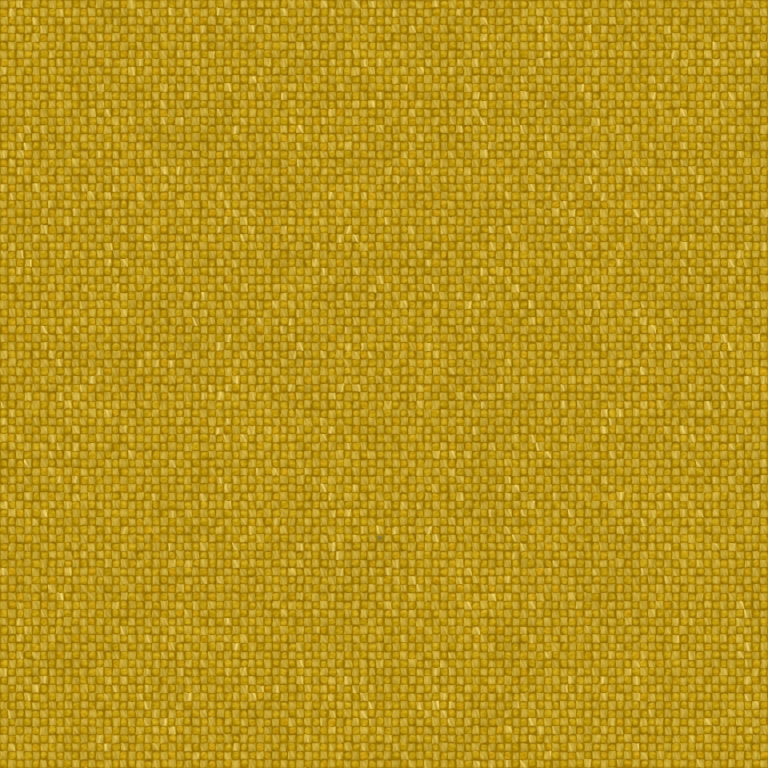
Reproduce this texture procedurally as a three.js fragment shader.

```glsl
// Mustard plain-weave cloth: a checkerboard of pale weft and golden warp floats.
// Floats are jittered rounded boxes that interlock across cell borders; gradient
// noise roughens their outline, twists the fibres and varies the yarn tone.

varying vec2 vUv;

const vec2 THREADS = vec2(96.0, 92.0);       // threads across and down
const vec2 WEFT_HALF = vec2(0.47, 0.48);     // half sizes of floats, in cells
const vec2 WARP_HALF = vec2(0.43, 0.45);
const float WEFT_CORNER = 0.14;
const float WARP_CORNER = 0.34;
const float EDGE = 0.15;                     // softness of float edges
const float JITTER = 0.13;                   // random shift of each float
const float WOBBLE = 0.14;                   // small bends in the threads
const float ROUGH = 0.15;                    // raggedness of float outlines
const float FIBRE = 0.11;                    // strength of fibre streaks
const float BROAD = 0.025;                   // slubs and broad tone changes
const float FLECK_SHARE = 0.0003;            // share of floats with grey lint

const vec3 GAP = vec3(0.60, 0.45, 0.012);
const vec3 WARP_SIDE = vec3(0.69, 0.545, 0.035);
const vec3 WARP_TOP = vec3(0.785, 0.64, 0.085);
const vec3 WEFT_SIDE = vec3(0.735, 0.60, 0.13);
const vec3 WEFT_TOP = vec3(0.785, 0.665, 0.225);
const vec3 GLINT = vec3(0.91, 0.80, 0.40);
const vec3 ORANGE = vec3(0.80, 0.59, 0.04);
const vec3 LINT = vec3(0.46, 0.43, 0.25);

float hash(vec2 p) {
  vec3 a = fract(vec3(p.xyx) * 0.1031);
  a += dot(a, a.yzx + 33.33);
  return fract((a.x + a.y) * a.z);
}

float corner(vec2 cell, vec2 f, vec2 o) {
  float angle = 6.28318 * hash(cell + o);
  return dot(vec2(cos(angle), sin(angle)), f - o);
}

// Gradient noise, roughly -0.7 to 0.7
float noise(vec2 p) {
  vec2 i = floor(p);
  vec2 f = fract(p);
  vec2 u = f * f * f * (f * (f * 6.0 - 15.0) + 10.0);
  vec2 x = vec2(1.0, 0.0);
  return mix(mix(corner(i, f, x.yy), corner(i, f, x.xy), u.x),
             mix(corner(i, f, x.yx), corner(i, f, x.xx), u.x), u.y);
}

float roundBox(vec2 p, vec2 halfSize, float radius) {
  vec2 d = abs(p) - halfSize + radius;
  return length(max(d, 0.0)) + min(max(d.x, d.y), 0.0) - radius;
}

void main() {
  // Straight thread grid with small local bends
  vec2 p = vUv * THREADS;
  vec2 w = p + WOBBLE * vec2(noise(p * vec2(0.9, 0.5) + 17.0),
                             noise(p * vec2(0.5, 0.9) + 71.0));

  // Nearest float among the cell and its neighbours
  float dist = 9.0;
  vec2 cell = vec2(0.0);
  vec2 q = vec2(0.0);
  vec2 halfSize = vec2(0.5);
  for (int j = -1; j <= 1; j++) {
    for (int i = -1; i <= 1; i++) {
      vec2 c = floor(w) + vec2(float(i), float(j));
      vec2 shift = vec2(hash(c + 151.0), hash(c + 307.0)) - 0.5;
      vec2 local = w - c - 0.5 - JITTER * shift;
      float isWeft = mod(c.x + c.y, 2.0);
      vec2 size = mix(WARP_HALF, WEFT_HALF, isWeft) * (0.93 + 0.14 * hash(c + 83.0));
      float d = roundBox(local, size, mix(WARP_CORNER, WEFT_CORNER, isWeft));
      if (d < dist) {
        dist = d;
        cell = c;
        q = local;
        halfSize = size;
      }
    }
  }
  float weft = mod(cell.x + cell.y, 2.0);
  float ragged = dist + ROUGH * noise(w * vec2(2.1, 1.5) + 59.0);
  float cover = 1.0 - smoothstep(-EDGE, EDGE, ragged);
  vec2 r = q / halfSize;
  float bulge = clamp(1.0 - dot(r * r, vec2(0.85, 0.6)), 0.0, 1.0);

  // Twisted fibres: shallow on the warp, steep on the weft
  vec2 twist = mix(vec2(w.x * 1.6 + w.y * 0.5, w.y * 2.6 - w.x * 0.5),
                   vec2(w.x * 3.2 + w.y * 0.8, w.y * 1.2), weft);
  float fibre = noise(twist + cell * 3.0);

  // Yarn colour, with narrow glints gathered in loose clusters
  float pick = hash(cell + 211.0);
  float tone = hash(cell + 397.0) - 0.5;
  vec3 warpColour = mix(WARP_SIDE, WARP_TOP, bulge);
  warpColour = mix(warpColour, ORANGE, 0.4 * smoothstep(0.75, 1.0, pick));
  vec3 weftColour = mix(WEFT_SIDE, WEFT_TOP, bulge);
  float shine = smoothstep(0.6, 1.15, pick + 0.5 * noise(cell * vec2(0.23, 0.37)));
  float lean = (hash(cell + 503.0) - 0.3) * 0.9;
  float streak = smoothstep(0.26, 0.0, abs(q.x + lean * q.y - tone * 0.7));
  weftColour = mix(weftColour, GLINT, (0.15 + 0.85 * streak) * shine);
  vec3 yarn = mix(warpColour, weftColour, weft);
  yarn += FIBRE * fibre + 0.035 * tone + mix(0.07 * q.y, 0.03 * q.y - 0.05 * q.x, weft);

  // Uneven gaps, then slubs along the threads and broad tone changes
  vec3 gap = GAP * (1.0 + 0.14 * noise(w * 1.1 + 191.0));
  vec3 colour = mix(gap, yarn, cover);
  float slub = noise(vec2(p.x * 0.12, cell.y * 0.73))
             + 0.6 * noise(vec2(cell.x * 0.73, p.y * 0.12) + 29.0);
  colour *= 1.0 + BROAD * (slub + noise(p * 0.11 + 131.0));

  // Rare specks of grey lint
  float fleck = step(1.0 - FLECK_SHARE, hash(cell + 613.0));
  colour = mix(colour, LINT, 0.7 * fleck * smoothstep(0.5, 0.2, length(q)));

  gl_FragColor = vec4(clamp(colour, 0.0, 1.0), 1.0);
}
```
